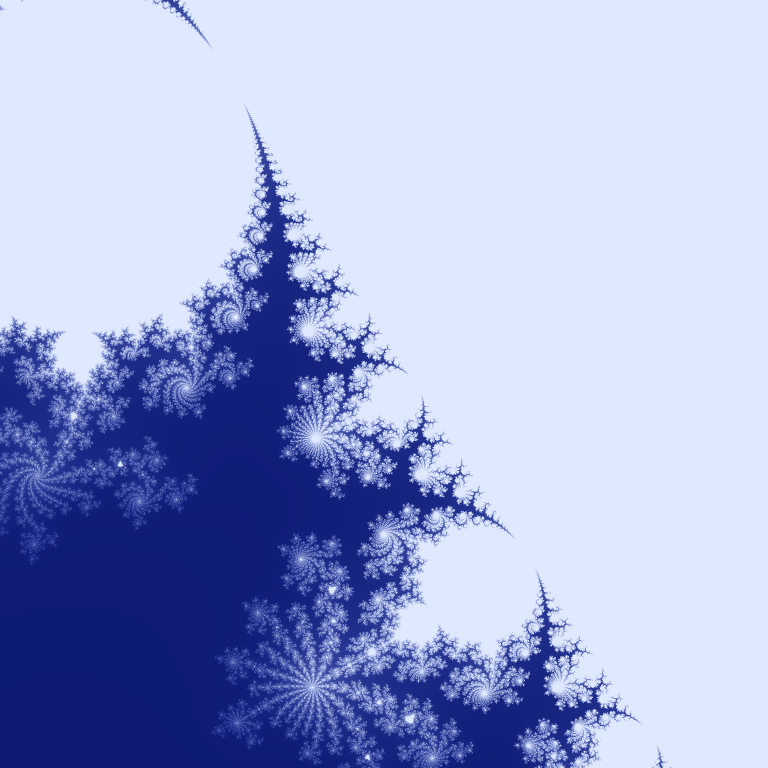
Give the GLSL for this background, as a three.js fragment shader.

```glsl
// Escape-time fractal: a bay on the lower edge of the main cardioid of z*z + c.
// Points that stay bounded are pale; the outside runs from deep blue up to pale
// with its smooth escape count. A small sample grid softens the fine filaments.
varying vec2 vUv;

const int MAX_STEPS = 300;
const int GRID = 3;
const float ESCAPE_RADIUS_SQ = 256.0;

const vec2 VIEW_CENTER = vec2(-0.6496, -0.3552);
const float VIEW_WIDTH = 0.0586;

const vec3 DEEP_BLUE = vec3(0.045, 0.09, 0.42);
const vec3 PALE_BLUE = vec3(0.87, 0.91, 1.0);
const vec3 RAMP_CURVE = vec3(1.52, 1.42, 1.0);

vec2 complexSquare(vec2 z) {
  return vec2(z.x * z.x - z.y * z.y, 2.0 * z.x * z.y);
}

// Closed-form test that skips the loop over the large body.
bool insideCardioid(vec2 c) {
  float x = c.x - 0.25;
  float q = x * x + c.y * c.y;
  return q * (q + x) < 0.25 * c.y * c.y;
}

// Smooth escape count as a share of the step limit; 1 for bounded points.
float escapeShare(vec2 c, float stepLimit) {
  if (insideCardioid(c)) return 1.0;
  vec2 z = vec2(0.0);
  for (int i = 0; i < MAX_STEPS; i++) {
    z = complexSquare(z) + c;
    float radiusSq = dot(z, z);
    if (radiusSq > ESCAPE_RADIUS_SQ) {
      float count = float(i) + 2.0 - log2(0.5 * log2(radiusSq));
      return clamp(count / stepLimit, 0.0, 1.0);
    }
  }
  return 1.0;
}

// Red and green rise later than blue, which keeps the middle tones saturated.
vec3 blueRamp(float share) {
  return mix(DEEP_BLUE, PALE_BLUE, pow(vec3(share), RAMP_CURVE));
}

vec2 toPlane(vec2 uv, vec2 center, float width) {
  return center + (uv - 0.5) * width;
}

void main() {
  vec2 footprint = fwidth(vUv);
  vec3 total = vec3(0.0);

  // Average an even grid of samples across the footprint.
  for (int row = 0; row < GRID; row++) {
    for (int col = 0; col < GRID; col++) {
      vec2 offset = (vec2(float(col), float(row)) + 0.5) / float(GRID) - 0.5;
      vec2 c = toPlane(vUv + offset * footprint, VIEW_CENTER, VIEW_WIDTH);
      total += blueRamp(escapeShare(c, float(MAX_STEPS)));
    }
  }

  gl_FragColor = vec4(total / float(GRID * GRID), 1.0);
}
```
